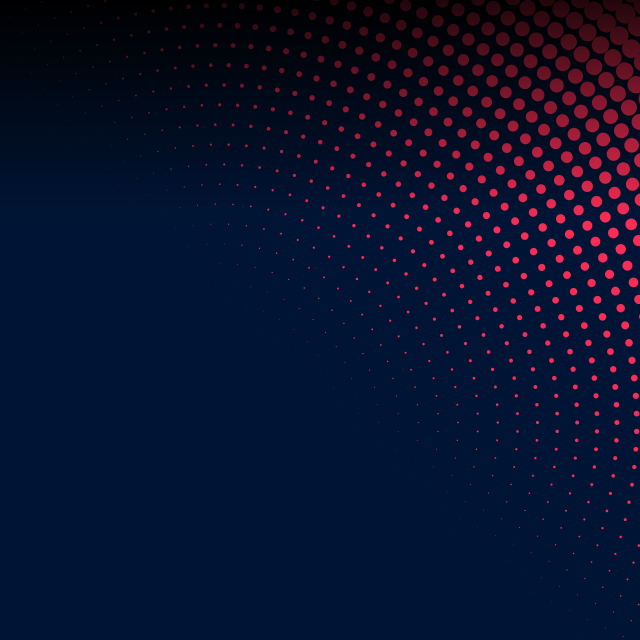
A Shadertoy shader for this background:

```glsl
// Red halftone dots on concentric rings, growing toward the top right over navy that fades to black at the top.

#define RING_CENTER vec2(0.3433, 0.3398)
#define RING_GAP 0.03103
#define DOTS_PER_RING_STEP 7.0
#define DOT_SCALE 0.01233
#define DOT_GROWTH 1.67
#define DIAGONAL_START 0.805
#define SHADE_HEIGHT 0.345
#define DOT_MIN_LIGHT 0.13
#define NAVY vec3(0.0, 0.082, 0.212)
#define RED vec3(0.975, 0.175, 0.335)

const float TAU = 6.2831853;

// Dot radius rises along the diagonal toward the top right
float dotRadius(vec2 center) {
    float growth = max(center.x + center.y - DIAGONAL_START, 0.0);
    return DOT_SCALE * pow(growth, DOT_GROWTH);
}

// Coverage of the dot nearest to p on one ring; odd rings are turned by half a step
float ringDot(vec2 p, float ring, float pixel) {
    vec2 fromCenter = p - RING_CENTER;
    float stepAngle = TAU / (DOTS_PER_RING_STEP * ring);
    float stagger = 0.5 * mod(ring, 2.0);
    float index = round(atan(fromCenter.y, fromCenter.x) / stepAngle - stagger) + stagger;
    float angle = index * stepAngle;
    vec2 center = RING_CENTER + ring * RING_GAP * vec2(cos(angle), sin(angle));

    float radius = dotRadius(center);
    float coverage = clamp((radius - distance(p, center)) / pixel + 0.5, 0.0, 1.0);
    return coverage * min(1.0, 2.0 * radius / pixel); // thin out dots below a pixel
}

void mainImage(out vec4 fragColor, in vec2 fragCoord) {
    vec2 p = fragCoord / iResolution.xy;
    float pixel = 1.0 / min(iResolution.x, iResolution.y);

    // Neighbouring rings, since the largest dots overlap
    float nearestRing = round(distance(p, RING_CENTER) / RING_GAP);
    float dots = 0.0;
    for (int i = -1; i <= 1; i++) {
        float ring = max(nearestRing + float(i), 1.0);
        dots = max(dots, ringDot(p, ring, pixel));
    }

    // Shade from the top edge
    float light = clamp((1.0 - p.y) / SHADE_HEIGHT, 0.0, 1.0);
    vec3 background = NAVY * light;
    vec3 dotColor = RED * mix(DOT_MIN_LIGHT, 1.0, light);

    fragColor = vec4(mix(background, dotColor, dots), 1.0);
}
```
